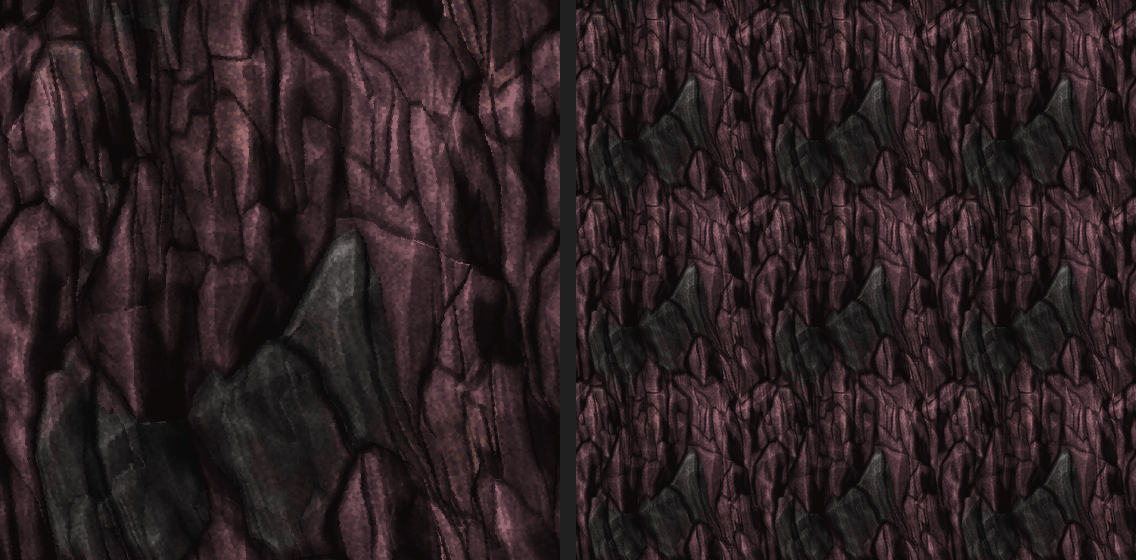
Left, the tile; right, the same tile 3 across and 3 down.
Reproduce this texture procedurally as a Shadertoy shader.

```glsl
float hash(vec2 p) {
    return fract(sin(dot(p, vec2(127.1, 311.7))) * 43758.5453);
}

// Value noise on a lattice that wraps after "period" cells
float noise(vec2 p, vec2 period) {
    vec2 i = floor(p), f = fract(p);
    f = f * f * (3.0 - 2.0 * f);
    vec2 a = mod(i, period), b = mod(i + 1.0, period);
    return mix(mix(hash(a), hash(vec2(b.x, a.y)), f.x),
               mix(hash(vec2(a.x, b.y)), hash(b), f.x), f.y);
}

float wrapNoise(vec2 p, vec2 cells) {
    return noise(p * cells, cells);
}

// Overlapping plates on a sheared, wrapping grid: height, local u, v, id; gap to the next plate
vec4 shards(vec2 p, vec2 cells, float shear, float seed, out float gap) {
    p = p * cells + vec2(shear * p.y, 0.0);
    vec2 base = floor(p);
    vec4 best = vec4(-9.0);
    gap = 9.0;
    for (int j = -1; j <= 2; j++)
    for (int i = -2; i <= 2; i++) {
        vec2 cell = base + vec2(i, j);
        float turn = floor(cell.y / cells.y);
        vec2 key = mod(cell - turn * vec2(shear, cells.y), cells) + seed;
        float id = hash(key);
        float lean = hash(key + 17.3);
        vec2 d = p - cell - 0.1 - 0.8 * vec2(hash(key + 5.1), hash(key + 9.7));
        d.x += (lean * 0.85 - 0.45) * d.y;
        float steep = mix(0.6, 1.7, hash(key + 23.9));
        float side = d.x > 0.0 ? steep * d.x : (steep - 2.3) * d.x;
        float top = max(1.6 * d.y + (2.4 * id - 1.2) * d.x, -0.45 * d.y);
        float h = 0.45 * id - side - top;
        gap = min(gap, abs(best.x - h));
        if (h > best.x) {
            gap = h - best.x;
            best = vec4(h, d, lean);
        }
    }
    best.x += 0.3 * best.w;
    return best;
}

// Rock height in canvas units, id of the large plate, darkness of cracks
vec3 rock(vec2 p) {
    vec2 bend = vec2(wrapNoise(p, vec2(2, 3)), wrapNoise(p + 0.37, vec2(3, 2))) - 0.5;
    vec2 rough = vec2(wrapNoise(p, vec2(19, 17)), wrapNoise(p + 0.61, vec2(15, 23))) - 0.5;
    vec2 w = p + bend * vec2(0.14, 0.1) + rough * vec2(0.014, 0.025);
    float slabGap, flakeGap;
    vec4 slab = shards(w, vec2(5, 3), 1.0, 0.0, slabGap);
    vec4 flake = shards(w + 0.23, vec2(10, 5), 2.0, 41.0, flakeGap);
    vec2 along = slab.yz + vec2(slab.w * 37.0, 0.0);
    float fibrous = smoothstep(0.25, 0.7, wrapNoise(w + 0.51, vec2(6, 5)));
    float fibre = noise(along * vec2(9, 1.3), vec2(512))
                + 0.55 * noise(along * vec2(24, 4), vec2(512));
    float strand = abs(noise(along * vec2(5, 0.9) + 3.7, vec2(512)) - 0.5);
    float crack = smoothstep(0.07, 0.02, strand) * fibrous;
    float open = smoothstep(0.2, 0.6, wrapNoise(w + 0.27, vec2(5, 4)));
    float dark = max(crack, open * smoothstep(0.16, 0.03, slabGap));
    dark = max(dark, 0.7 * (1.0 - open) * smoothstep(0.12, 0.02, flakeGap));
    float h = 0.1 * slab.x + 0.045 * flake.x + mix(0.005, 0.013, fibrous) * fibre - 0.008 * dark;
    return vec3(h, slab.w, dark);
}

// Soft pebble grain: weighted cell centre and a random tone
vec3 grain(vec2 p, float cells) {
    vec2 base = floor(p * cells);
    vec4 sum = vec4(0.0);
    for (int j = -1; j <= 1; j++)
    for (int i = -1; i <= 1; i++) {
        vec2 cell = base + vec2(i, j);
        vec2 key = mod(cell, cells);
        vec2 centre = cell + vec2(hash(key + 3.3), hash(key + 7.9));
        vec2 d = centre - p * cells;
        sum += vec4(centre / cells, hash(key + 11.7), 1.0) * exp(-12.0 * dot(d, d));
    }
    return sum.xyz / sum.w;
}

void mainImage(out vec4 fragColor, in vec2 fragCoord) {
    vec2 uv = fragCoord / iResolution.xy;
    vec3 pebble = grain(uv, 180.0);
    vec2 p = mix(uv, pebble.xy, 0.6);
    vec2 toLight = normalize(vec2(-0.75, 0.65));
    vec3 here = rock(p);

    // Slope towards the light
    vec2 e = toLight * 0.003;
    float slope = (rock(p - e).x - rock(p + e).x) / 0.006;
    float light = slope / (0.6 + abs(slope));

    // Cast shadow
    float shadow = 0.0;
    for (int i = 1; i <= 6; i++) {
        float reach = 0.014 * float(i);
        shadow = max(shadow, rock(p + toLight * reach).x - here.x - 0.5 * reach);
    }

    // Ridges and hollows
    float around = 0.0;
    for (int i = 0; i < 4; i++) {
        float a = 0.4 + 1.5708 * float(i);
        around += 0.25 * rock(p + 0.025 * vec2(cos(a), sin(a))).x;
    }
    float relief = clamp((here.x - around) * 60.0, -1.2, 1.0);

    // Stone kinds: mauve, grey and rusty flecks
    float mottle = wrapNoise(p, vec2(41, 29));
    float grey = smoothstep(0.51, 0.64, 0.48 * wrapNoise(p + 0.19, vec2(3)) + 0.46 * here.y + 0.12 * mottle);
    vec3 stone = mix(vec3(0.5, 0.34, 0.376), vec3(0.42, 0.395, 0.392), grey);
    float rust = smoothstep(0.6, 0.85, wrapNoise(p + 0.43, vec2(7, 6))) * smoothstep(0.5, 0.8, pebble.z);
    stone = mix(stone, vec3(0.54, 0.36, 0.32), 0.6 * rust);

    // Exposure on a logarithmic scale
    float tone = 0.2 + 1.15 * light + relief + 7.0 * here.x - 1.1 * here.z
               - 1.7 * smoothstep(0.0, 0.015, shadow)
               + 2.0 * (wrapNoise(p + 0.71, vec2(3, 2)) - 0.5)
               + 0.5 * (mottle - 0.5) + 0.7 * (pebble.z - 0.5) - 0.15 * grey;
    vec3 color = stone * (0.06 + 0.34 * exp(0.62 * clamp(tone, -3.5, 1.9)));
    fragColor = vec4(color, 1.0);
}
```
